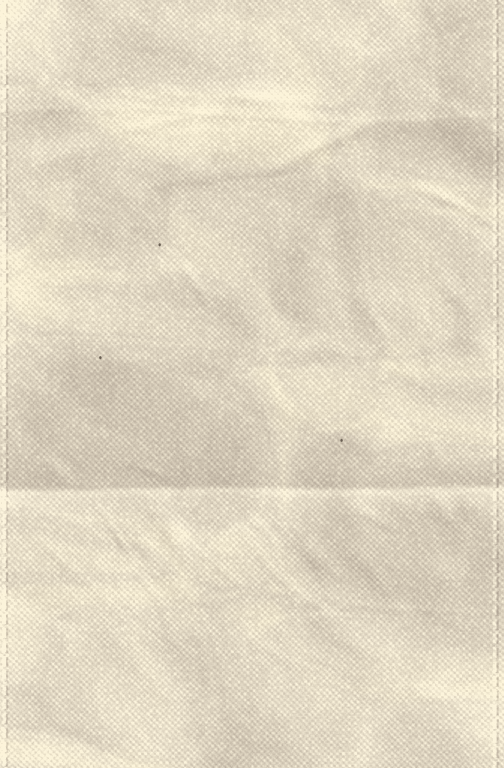
Reproduce this texture procedurally as a Shadertoy shader.

```glsl
// Draws a cream woven cloth sheet with soft wrinkles, pressed folds and stitched side edges.

float hash(vec2 p) {
    p = fract(p * vec2(0.1031, 0.1137));
    p += dot(p, p.yx + 33.33);
    return fract((p.x + p.y) * p.x * 17.0);
}

mat2 turn(float a) {
    return mat2(cos(a), sin(a), -sin(a), cos(a));
}

// Layered, warped sines: smooth cloudy relief around zero
float clouds(vec2 p) {
    float sum = 0.0, amp = 0.5;
    for (int i = 0; i < 5; i++) {
        p = turn(1.1) * p + 0.7 * sin(p.yx * 1.3 + float(i) * 2.1);
        sum += amp * sin(p.x) * cos(p.y * 0.8 + 1.0);
        p *= 1.75;
        amp *= 0.62;
    }
    return sum;
}

// Short slanted creases, lit on one side and shaded on the other
float creases(vec2 p, float aspect) {
    float sum = 0.0;
    for (int i = 0; i < 38; i++) {
        float k = float(i) * 7.0 + 3.0;
        float pick = hash(vec2(k, 5));
        float row = i < 8 ? 0.79 + 0.09 * pick : (i < 19 ? 0.25 + 0.09 * pick : 0.03 + 0.75 * pick);
        vec2 center = vec2(aspect * (0.04 + 0.92 * hash(vec2(k, 2))), row);
        float slope = hash(vec2(k, 4));
        float angle = i < 8 ? mix(-0.5, 0.5, slope) : mix(-1.1, -0.3, slope);
        vec2 q = (p - center) * turn(angle);
        q.y += 4.0 * q.x * q.x * (hash(vec2(k, 6)) - 0.5);
        float size = hash(vec2(k, 8));
        float len = mix(0.02, 0.075, hash(vec2(k, 7)));
        float s = q.y / mix(0.005, 0.024, size * size);
        sum += s * exp(-s * s - q.x * q.x / (len * len)) * mix(0.5, 1.0, hash(vec2(k, 11)));
    }
    return sum;
}

// Dashed vertical seam: x is the light thread, y the shadow beside it
vec2 stitches(vec2 p, float seamX) {
    vec2 q = vec2(p.x - seamX, (fract(p.y / 0.0185) - 0.5) * 0.0185);
    vec2 thread = abs(q) - vec2(0.0022, 0.0064);
    vec2 shade = abs(q - vec2(0.0032, -0.001)) - vec2(0.0018, 0.0066);
    return 1.0 - smoothstep(-0.001, 0.0012, vec2(max(thread.x, thread.y), max(shade.x, shade.y)));
}

void mainImage(out vec4 fragColor, in vec2 fragCoord) {
    vec2 p = fragCoord / iResolution.y;
    float aspect = iResolution.x / iResolution.y;
    float relief = clouds(turn(0.25) * p * vec2(11.0, 17.0) + 2.0);
    float fine = clouds(turn(0.5) * p * vec2(26.0, 40.0) + 9.0);

    // Broad light and wrinkles
    float tone = 0.54 + 0.5 * relief + 0.2 * fine + 0.52 * creases(p, aspect);
    tone += 0.1 * smoothstep(0.65, 1.0, p.y) + 0.08 * smoothstep(0.3, 0.0, p.y);

    // Lower fold: shade above a soft edge, bright ridge fading below
    float d = p.y - 0.361 + 0.0012 * sin(p.x * 17.0) - 0.004 * p.x;
    float above = smoothstep(-0.004, 0.007, d);
    tone += 0.4 * (1.0 - above) * exp(min(d, 0.0) / 0.011);
    tone += 0.13 * (1.0 - above) * exp(min(d, 0.0) / 0.05);
    tone -= 0.32 * above * exp(-max(d, 0.0) / 0.035) * (0.9 + 0.8 * fine);

    // Upper fold: a faint bent crease
    float e = p.y - 0.852 - 0.009 * sin(p.x * 9.0 + 0.5);
    tone += 0.12 * exp(-e * e / 0.00006);
    tone -= 0.22 * smoothstep(0.002, -0.006, e) * exp(min(e, 0.0) / 0.035);

    // Diagonal weave with uneven thread knots
    vec2 w = turn(0.77) * p / 0.0056 + 0.15 * vec2(fine, relief);
    vec2 wave = cos(6.2832 * w);
    float knot = hash(floor(w + 0.5) + 400.0);
    tone += (0.13 * wave.x + 0.19 * wave.y) * (0.6 + 0.8 * knot);
    tone += 0.16 * (knot - 0.5) + 0.28 * (hash(floor(p * 512.0) + 70.0) - 0.5);

    // Side hems and seams
    tone += 0.32 * exp(-p.x / 0.02) + 0.12 * exp((p.x - aspect) / 0.012);
    vec2 seam = max(stitches(p, 0.0055), stitches(p + vec2(0.0, 0.007), aspect - 0.012));
    tone += 0.4 * seam.x - 0.6 * seam.y * (1.0 - seam.x);

    // Tone to cream, warmer on the raised parts
    vec3 shadow = vec3(0.778, 0.735, 0.667), light = vec3(0.965, 0.932, 0.845);
    vec3 color = mix(shadow, light, clamp(tone, -0.45, 1.12));
    color += vec3(0.003, 0.002, -0.012) * smoothstep(-0.1, 0.7, relief);

    // A few dark specks
    for (int i = 0; i < 3; i++) {
        float k = float(i) * 13.0 + 21.0;
        vec2 spot = vec2(aspect * (0.15 + 0.7 * hash(vec2(k, 3))), 0.35 + 0.4 * hash(vec2(k, 8)));
        float speck = 1.0 - smoothstep(0.0007, 0.0024, length((p - spot) * vec2(1.0, 0.8)));
        color = mix(color, vec3(0.3, 0.26, 0.22), 0.8 * speck);
    }
    fragColor = vec4(color, 1.0);
}
```
